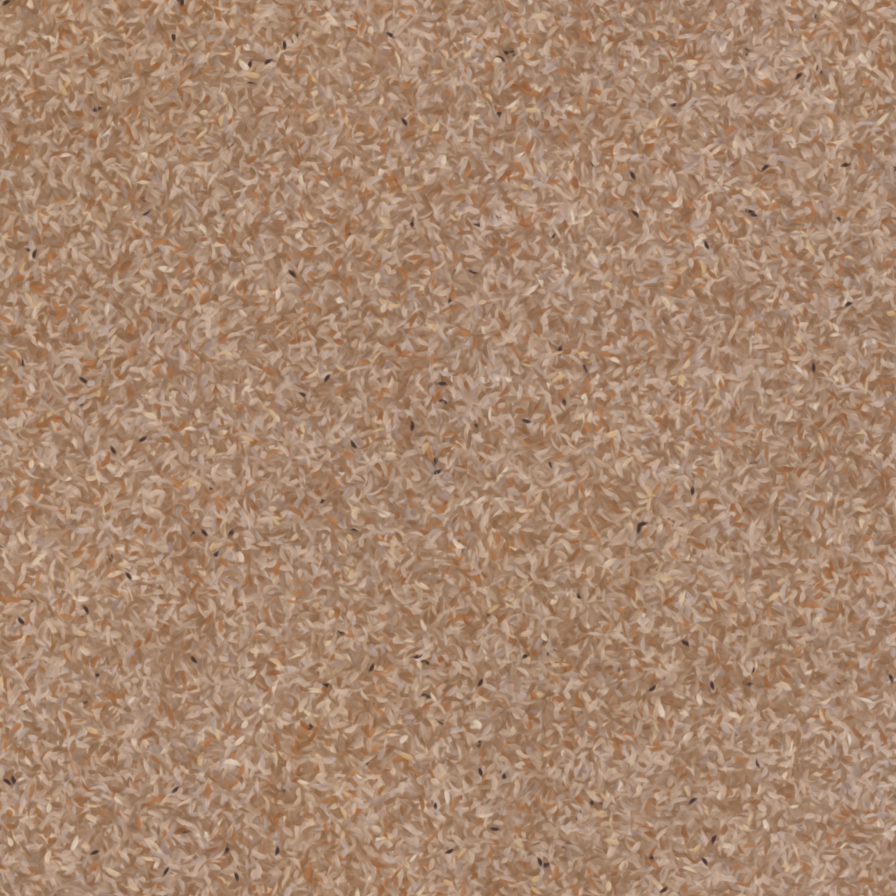
Write a WebGL 2 fragment shader that draws this texture.

```glsl
#version 300 es
precision highp float;
// Pressed wood-chip board: several layers of small curved flakes, scattered
// on jittered cells, are laid over each other with soft edges. Layered sines
// drift the tint slowly from warm tan to greyish tan over the board.

uniform vec2 u_resolution;
out vec4 fragColor;

// Four random values in 0..1 for a cell of a layer
vec4 hash4(vec3 cell) {
    vec4 h = fract(cell.xyzx * vec4(0.1031, 0.1030, 0.0973, 0.1099));
    h += dot(h, h.wzxy + 33.33);
    return fract((h.xxyz + h.yzzw) * h.zywx);
}

mat2 rotation(float angle) {
    float c = cos(angle), s = sin(angle);
    return mat2(c, s, -s, c);
}

// Smooth uneven field in about -1..1
float drift(vec2 p) {
    return 0.5 * sin(p.x * 5.0 + 2.0 * sin(p.y * 4.0 + 1.0))
         + 0.3 * sin(p.y * 11.0 - p.x * 7.0 + 1.7 * sin(p.x * 9.0))
         + 0.2 * sin(p.x * 23.0 + p.y * 17.0 + 2.0 * sin(p.y * 19.0));
}

// Mostly tan, with a few rust, grey, cream and near-black flakes
vec3 flakeColor(float tone, float kind) {
    vec3 color = mix(vec3(0.53, 0.385, 0.275), vec3(0.805, 0.705, 0.63), tone);
    if (kind < 0.08) color = mix(vec3(0.56, 0.36, 0.22), vec3(0.69, 0.47, 0.31), tone);
    else if (kind < 0.17) color = mix(vec3(0.58, 0.48, 0.43), vec3(0.76, 0.68, 0.64), tone);
    else if (kind > 0.995) color = vec3(0.27, 0.21, 0.20);
    else if (kind > 0.965) color = mix(vec3(0.80, 0.66, 0.48), vec3(0.88, 0.81, 0.74), tone);
    return color;
}

// Lays one layer of flakes over the colour below
vec3 layFlakes(vec3 below, vec2 p, float layer) {
    vec2 q = rotation(layer * 1.1) * p * (58.0 + 4.0 * layer) + layer * 17.3 + 200.0;
    vec2 home = floor(q);
    for (int j = -1; j <= 1; j++) {
        for (int i = -1; i <= 1; i++) {
            vec2 cell = home + vec2(i, j);
            vec4 place = hash4(vec3(cell, layer + 3.0));
            vec4 look = hash4(vec3(cell, layer + 41.0));
            bool speck = look.y > 0.995;

            // Flake frame, bent along its length
            vec2 f = rotation(place.z * 6.2832) * (q - cell - place.xy);
            f.y += (look.w - 0.5) * 0.9 * f.x * f.x;

            // Tapered sliver
            vec2 size = vec2(mix(0.35, 0.75, place.w), mix(0.12, 0.27, look.z));
            if (speck) size = vec2(0.38, 0.16);
            float edge = (length(f / size) - 1.0) * size.y;
            float cover = 1.0 - smoothstep(-0.10, 0.09, edge);

            // Lit on one long side, shaded on the other
            vec3 color = flakeColor(look.x, look.y);
            color *= 1.0 + 0.06 * clamp(f.y / size.y, -1.0, 1.0);
            below = mix(below, color, cover * (speck ? 0.95 : 0.82));
        }
    }
    return below;
}

void main() {
    vec2 p = gl_FragCoord.xy / min(u_resolution.x, u_resolution.y);

    // Shadowed ground between the flakes
    vec3 color = vec3(0.60, 0.465, 0.37);
    for (int layer = 0; layer < 6; layer++) {
        color = layFlakes(color, p, float(layer));
    }

    // Slow tint: warmer on the left, greyer on the right
    float cool = 0.5 * drift(p) + 0.6 * (p.x - 0.5);
    color += vec3(-0.004, 0.003, 0.018) * cool;
    color *= 1.0 + 0.022 * drift(p.yx * 1.3 + 4.0);

    // Fine fibre grain
    vec2 g = p * 300.0;
    float grain = sin(g.x + 2.0 * sin(g.y * 0.7)) * sin(g.y * 1.3 + 2.0 * sin(g.x * 0.6));
    fragColor = vec4(color + 0.010 * grain, 1.0);
}
```
